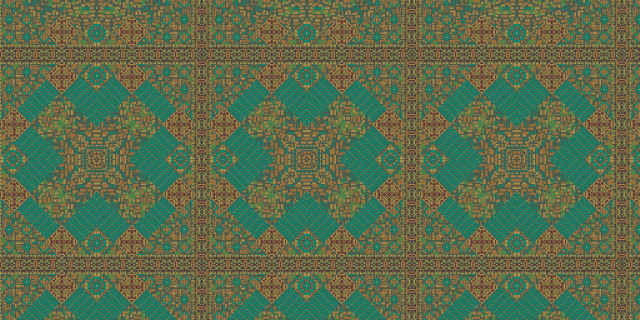
Reproduce this pattern procedurally as a Shadertoy shader.

```glsl
// Woven mosaic carpet: mirrored panels of teal diamonds, dashed brown fields and laced gold bands.

const float ROWS = 256.0;              // stitches down the canvas
const int PERIOD = 168;                // stitches per repeat
const int HALF = PERIOD / 2;
const ivec2 CENTRE = ivec2(245, 128);  // middle stitch of one panel
const int BAND = 7;                    // half width of the border band
const int KNOT = 14;                   // spacing of knots in the band
const ivec2 CROSS = ivec2(66, 28);
const int CROSS_SIZE = 14;
const ivec2 LOZENGE = ivec2(54, 0);
const int LOZENGE_SIZE = 29;
const ivec2 MEDAL = ivec2(67, 0);
const int MEDAL_SIZE = 13;
const int FLOWER = 14;                 // spacing of the corner flowers
const float ROSETTE = 21.0;
const int AA = 2;

const vec3 MOSS = vec3(0.29, 0.36, 0.30);
const vec3 BROWN = vec3(0.60, 0.43, 0.24);
const vec3 TEAL = vec3(0.06, 0.52, 0.42);
const vec3 GOLD = vec3(0.63, 0.56, 0.31);
const vec3 PLUM = vec3(0.35, 0.23, 0.23);
const vec3 GREEN = vec3(0.31, 0.50, 0.28);

float hash(vec2 p) {
    return fract(sin(dot(p, vec2(127.1, 311.7))) * 43758.5453);
}

// Short uneven stitches, mostly running around the panel centre
vec3 dashes(ivec2 p) {
    if (hash(vec2(p / 9) + 0.5) > 0.75) p = p.yx;
    int x = p.x + int(3.0 * hash(vec2(p.y / 5, p.x / 15)));
    int row = x / 3, k = x % 3;
    int y = p.y + int(9.0 * hash(vec2(row, 1)));
    float seed = hash(vec2(row, y / 6));
    int start = 1 + int(2.5 * seed);
    if (seed < 0.10) return k == 1 ? TEAL : MOSS;
    if (k == 0 || y % 6 < start) return seed > 0.88 ? GREEN : MOSS;
    return k == 2 && seed > 0.5 ? GOLD : BROWN;
}

// Teal weave with dotted chevrons; along and across are diagonal coordinates
vec3 weave(int along, int across) {
    if (across % 4 == 0) return along % 8 == 0 ? BROWN : MOSS;
    return across % 4 == 2 && along % 4 == 2 ? MOSS : TEAL;
}

// Kaleidoscopic flower of small stitches with a teal heart
vec3 flower(ivec2 d, int size, float kind) {
    int lo = min(d.x, d.y), hi = max(d.x, d.y), r = lo + hi;
    if (r == size) return MOSS;
    if (r == size - 1) return lo % 3 == 2 ? MOSS : BROWN;
    if (r == 0) return GOLD;
    if (r < 4) return (r & 1) == 0 && lo > 0 ? MOSS : (kind > 0.5 ? TEAL : BROWN);
    float seed = hash(vec2(lo, hi / 2) + 7.0 * kind);
    if (seed < 0.34) return MOSS;
    if (seed < 0.58) return BROWN;
    if (seed < 0.85) return TEAL;
    return seed < 0.93 ? GOLD : GREEN;
}

vec3 crossEmblem(ivec2 p) {
    ivec2 d = abs(p - CROSS);
    int lo = min(d.x, d.y), hi = max(d.x, d.y), r = lo + hi;
    if (r == CROSS_SIZE) return MOSS;
    if (r == CROSS_SIZE - 1) return lo % 4 == 3 ? BROWN : GOLD;
    if (r == CROSS_SIZE - 2) return (lo & 1) == 0 ? BROWN : PLUM;
    if (r == CROSS_SIZE - 3) return lo % 3 == 1 ? GOLD : PLUM;
    if (lo == 0) return hi % 4 == 2 ? GOLD : PLUM;
    if (lo == 1) return (hi & 1) == 0 ? PLUM : BROWN;
    if (r % 3 == 0) return (lo & 1) == 0 ? GOLD : BROWN;
    return r % 3 == 1 ? BROWN : (lo == 2 ? GREEN : MOSS);
}

// Border: plum crosses laced with gold dots, between broken edgings
vec3 border(ivec2 p) {
    int m = HALF - p.x;
    int n = abs((p.y + KNOT / 2) % KNOT - KNOT / 2);
    int r = m + n;
    if (m == BAND) return p.y % 3 == 0 ? MOSS : GOLD;
    if (m == BAND - 1) return n % 3 == 0 ? GREEN : ((n & 1) == 0 ? PLUM : BROWN);
    if (m == 0 || n == 0) return r % 4 == 2 ? GOLD : PLUM;
    if (m == n) return GREEN;
    if (r % 5 == 0) return (m & 1) == 0 ? BROWN : GOLD;
    if (r % 5 == 3) return (m & 1) == 0 ? GOLD : PLUM;
    return (r & 1) == 0 ? MOSS : (m % 3 == 1 ? BROWN : PLUM);
}

vec3 rosette(ivec2 p, float r) {
    int k = int(r);
    if (k == 19) return p.y % 5 > 2 ? MOSS : GOLD;
    if (k > 12) return dashes(p + 5);
    if (p.x == 11) return p.y % 3 == 0 ? GOLD : (p.y % 3 == 1 ? BROWN : MOSS);
    if (p.x == 8) return (p.y & 1) == 0 ? GOLD : MOSS;
    if (p.x > 8) return (p.x + p.y) % 4 == 0 ? TEAL : MOSS;
    if (k % 3 == 0) return (p.y & 1) == 0 ? BROWN : GOLD;
    return k % 3 == 1 ? MOSS : (p.y % 3 == 0 ? PLUM : BROWN);
}

vec3 carpet(vec2 uv) {
    ivec2 q = ivec2(floor(uv * ROWS)) - CENTRE + HALF + PERIOD * 8;
    bool dashedRow = q.y / PERIOD > 8;   // the top row has no teal weave
    ivec2 p = abs(q % PERIOD - HALF);
    p = ivec2(max(p.x, p.y), min(p.x, p.y));   // eightfold mirror
    int sum = p.x + p.y, diff = p.x - p.y;

    ivec2 d = abs(p - CROSS);
    if (d.x + d.y <= CROSS_SIZE) return crossEmblem(p);
    if (HALF - p.x <= BAND) return border(p);

    float octagon = max(float(p.x), 0.7071 * float(sum));
    if (octagon < ROSETTE) return rosette(p, octagon);

    d = abs(p - MEDAL);
    if (d.x + d.y <= MEDAL_SIZE) return flower(d, MEDAL_SIZE, 1.0);
    d = abs(p - LOZENGE);
    if (!dashedRow && d.x + d.y < LOZENGE_SIZE) return weave(sum, diff);
    if (!dashedRow && sum > 82 && sum < 104 && diff < 30) return weave(diff, sum);

    // Corner flowers, alternately brown and teal
    ivec2 cell = (p + FLOWER / 2) / FLOWER;
    d = abs(p - cell * FLOWER);
    if (sum > 100 && d.x + d.y < 8) return flower(d, 8, float((cell.x + cell.y) & 1));
    return dashes(p);
}

void mainImage(out vec4 fragColor, in vec2 fragCoord) {
    vec3 col = vec3(0.0);
    for (int i = 0; i < AA * AA; i++) {
        vec2 shift = (vec2(i % AA, i / AA) + 0.5) / float(AA) - 0.5;
        col += carpet((fragCoord + shift) / iResolution.y);
    }
    fragColor = vec4(col / float(AA * AA), 1.0);
}
```
